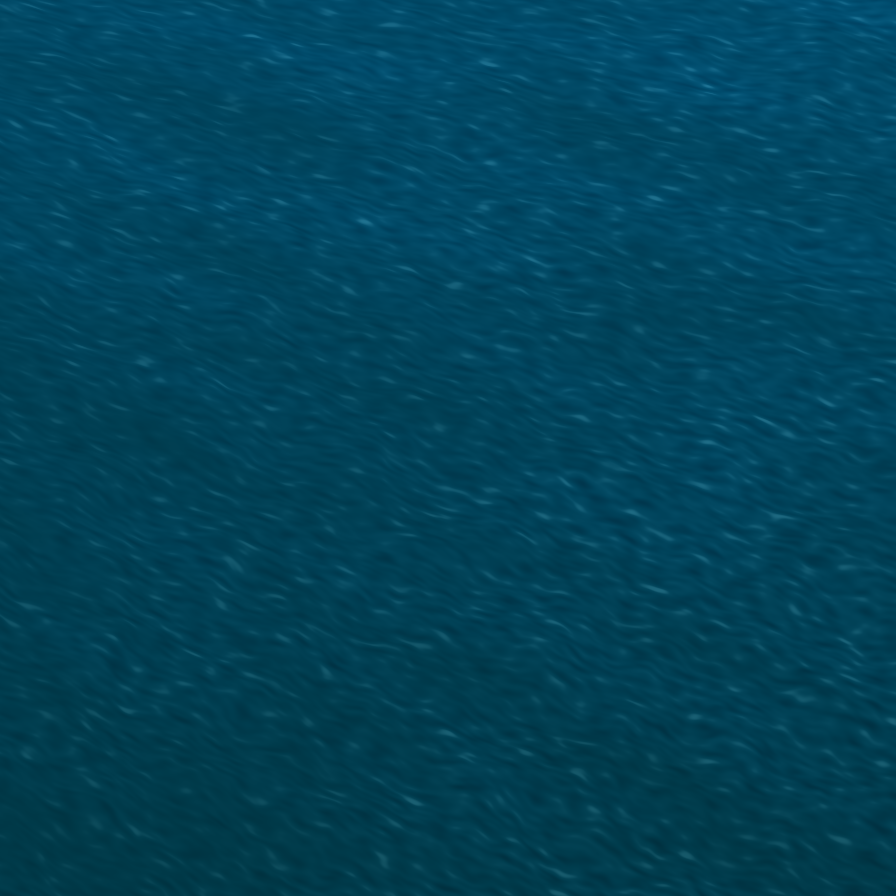
Reproduce this texture procedurally as a WebGL 2 fragment shader.

```glsl
#version 300 es
precision highp float;
// Calm deep-blue sea seen from above, with fine slanted wind ripples.

uniform vec2 u_resolution;
out vec4 fragColor;

const vec3 DEEP_COLOR = vec3(0.0, 0.226, 0.285);
const vec3 SKY_COLOR = vec3(0.004, 0.302, 0.428);
const vec3 RIPPLE_TINT = vec3(0.030, 0.062, 0.070);
const vec3 GLINT_TINT = vec3(0.075, 0.080, 0.075);
const vec2 VANISHING_POINT = vec2(-2.5, 1.67); // where ripple lines converge
const float ACROSS_SCALE = 4.0;                // makes ripple space near unit scale
const vec2 RIPPLE_FREQ = vec2(27.0, 112.0);    // along and across the crests
const vec2 CHOP_FREQ = vec2(52.0, 178.0);
const vec2 PATCH_FREQ = vec2(2.6, 9.0);
const float BEND = 0.010;                      // slow wander of the crests
const float WIGGLE = 0.0022;                   // small kinks in the crests

vec2 hashGradient(vec2 cell) {
    uvec2 q = uvec2(ivec2(cell)) * uvec2(1597334673u, 3812015801u);
    uint h = (q.x ^ q.y) * 1597334673u;
    h = (h ^ (h >> 15)) * 2246822519u;
    h ^= h >> 13;
    float angle = float(h & 65535u) / 65536.0 * 6.28319;
    return vec2(cos(angle), sin(angle));
}

float gradientNoise(vec2 p) {
    vec2 i = floor(p);
    vec2 f = p - i;
    vec2 w = f * f * f * (f * (f * 6.0 - 15.0) + 10.0);
    vec2 e = vec2(1.0, 0.0);
    float a = dot(hashGradient(i), f);
    float b = dot(hashGradient(i + e.xy), f - e.xy);
    float c = dot(hashGradient(i + e.yx), f - e.yx);
    float d = dot(hashGradient(i + e.xx), f - e.xx);
    return 1.4 * mix(mix(a, b, w.x), mix(c, d, w.x), w.y);
}

// Polar frame around the vanishing point: x runs along crests, y across them.
vec2 rippleSpace(vec2 uv) {
    vec2 toPoint = vec2(uv.x - VANISHING_POINT.x, VANISHING_POINT.y - uv.y);
    float theta = atan(toPoint.y, toPoint.x);
    return vec2(length(toPoint), ACROSS_SCALE * sqrt(theta));
}

vec2 bendCrests(vec2 p) {
    p.y += BEND * gradientNoise(p * vec2(11.0, 16.0));
    p.y += WIGGLE * gradientNoise(p * vec2(42.0, 60.0) + 31.7);
    return p;
}

// Two overlapping ripple trains of slightly different heading, plus fine chop.
float rippleHeight(vec2 p) {
    vec2 turned = vec2(p.x, p.y + 0.09 * p.x);
    float main = gradientNoise(p * RIPPLE_FREQ);
    float cross = gradientNoise(turned * RIPPLE_FREQ * 1.23 + 57.3);
    float chop = gradientNoise(p * CHOP_FREQ + 113.1);
    return 0.55 * main + 0.45 * cross + 0.32 * chop;
}

// Broad bands where wind roughens the surface.
float windPatches(vec2 p) {
    float broad = gradientNoise(p * PATCH_FREQ + 8.4);
    float medium = gradientNoise(p * PATCH_FREQ * 2.7 + 21.9);
    return 0.65 * broad + 0.35 * medium;
}

void main() {
    vec2 uv = gl_FragCoord.xy / u_resolution;
    vec2 p = rippleSpace(uv);
    float patches = windPatches(p);

    // Sky reflection grows with distance and toward the right.
    float reflection = 0.02 + 0.72 * pow(uv.y, 1.15) + 0.26 * uv.x * (0.4 + 0.6 * uv.y);
    reflection += patches * (0.20 + 0.18 * uv.y);
    vec3 color = mix(DEEP_COLOR, SKY_COLOR, clamp(reflection, 0.0, 1.1));

    // Ripples are stronger where the wind blows; glints sit on the crests.
    float height = rippleHeight(bendCrests(p));
    float wind = clamp(0.72 + 0.35 * uv.x + 0.55 * patches, 0.4, 1.3);
    float glint = smoothstep(0.26, 0.78, height);
    color += RIPPLE_TINT * height * wind;
    color += GLINT_TINT * glint * wind;

    fragColor = vec4(clamp(color, 0.0, 1.0), 1.0);
}
```
